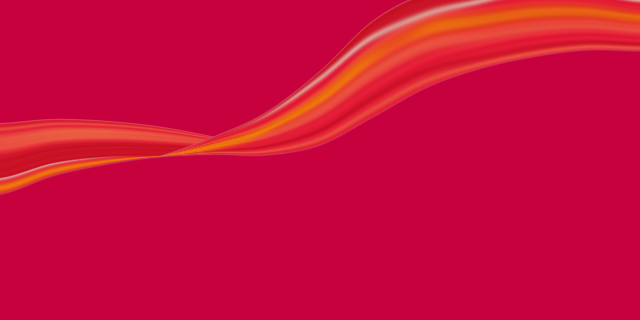
Give the GLSL for this background, as a Shadertoy shader.

```glsl
// A silky ribbon twists across a flat crimson field.
// Smooth curves through evenly spaced heights bound its two folds;
// soft bands placed across each fold give the satin strands.

const vec3 CRIMSON = vec3(0.78, 0.0, 0.245);
const vec3 RED = vec3(0.89, 0.10, 0.21);
const vec3 DARK = vec3(0.79, 0.07, 0.15);
const vec3 SALMON = vec3(0.92, 0.36, 0.26);
const vec3 ORANGE = vec3(0.93, 0.47, 0.04);
const vec3 PALE = vec3(0.86, 0.66, 0.61);

// Heights at steps of 1/6 along a canvas two units wide.
const float LOWER[13] = float[13](0.393, 0.451, 0.487, 0.510, 0.518, 0.516,
    0.547, 0.635, 0.727, 0.786, 0.823, 0.844, 0.841);
const float LEFT_TOP[13] = float[13](0.615, 0.628, 0.622, 0.604, 0.573, 0.535,
    0.50, 0.50, 0.50, 0.50, 0.50, 0.50, 0.50);
const float LEFT_FOLD[13] = float[13](0.443, 0.490, 0.510, 0.514, 0.518, 0.518,
    0.50, 0.50, 0.50, 0.50, 0.50, 0.50, 0.50);
const float RIGHT_TOP[13] = float[13](0.37, 0.43, 0.473, 0.513, 0.573, 0.651,
    0.779, 0.937, 1.021, 1.036, 1.052, 1.042, 1.013);

// Catmull-Rom curve through the heights.
float curve(float x, float h[13]) {
    float s = clamp(x * 6.0, 0.0, 11.999);
    int i = int(s);
    float f = s - float(i);
    float a = h[max(i - 1, 0)], b = h[i], c = h[i + 1], d = h[min(i + 2, 12)];
    return b + 0.5 * f * (c - a + f * (2.0 * a - 5.0 * b + 4.0 * c - d
        + f * (3.0 * (b - c) + d - a)));
}

// Soft bell of the given half width.
float band(float t, float center, float width) {
    float d = (t - center) / width;
    return exp(-d * d);
}

// One where y lies between the two heights.
float between(float y, float low, float high, float soft) {
    return smoothstep(-soft, soft, y - low) * smoothstep(-soft, soft, high - y);
}

// Fine strands running along the cloth.
float strands(float t, float x) {
    return 0.6 * sin(t * 43.0 + 2.0 * x) + 0.4 * sin(t * 71.0 - 3.0 * x);
}

// Upper left fold: t runs from its top to the crease.
vec3 leftColor(float t, float x) {
    vec3 c = mix(RED, DARK, smoothstep(0.48, 0.68, t));
    c = mix(c, DARK, 0.6 * band(t, 0.04, 0.04));
    c = mix(c, SALMON, 0.7 * band(t, 0.11, 0.04));
    float glow = smoothstep(0.15, 0.27, t) * (1.0 - smoothstep(0.42, 0.62, t));
    c = mix(c, SALMON, glow * (0.7 + 0.3 * band(x, 0.25, 0.25)));
    return c + 0.012 * strands(t, x);
}

// Underside strip: t runs from the crease to the lower edge.
vec3 stripColor(float t, float x) {
    vec3 c = mix(RED, ORANGE, band(t, 0.62, 0.27));
    float fade = 1.0 - smoothstep(0.15, 0.48, x);
    return mix(c, PALE, fade * band(t, 0.0, 0.16));
}

// Broad right fold: t runs from its top to the lower edge.
vec3 rightColor(float t, float x) {
    float start = 1.0 - smoothstep(0.5, 0.9, x);
    float far = smoothstep(1.2, 1.6, x);
    float shine = 0.08 + 0.14 * band(x, 1.32, 0.24);
    vec3 c = mix(DARK, RED, smoothstep(shine - 0.05, shine + 0.05, t));
    c = mix(c, SALMON, 0.8 * band(t, 0.54 + 0.07 * far, 0.085));
    c = mix(c, SALMON, 0.5 * band(t, 0.29, 0.04) * (1.0 - far));
    c = mix(c, DARK, 0.85 * band(t, 0.80 + 0.08 * far, 0.045));
    c = mix(c, SALMON, 0.8 * band(t, 0.92 + 0.03 * far, 0.035));
    float heart = 0.38 + 0.3 * start + 0.02 * far;
    float width = 0.085 + 0.2 * start + 0.025 * far;
    float strength = 1.0 - 0.4 * band(x, 1.24, 0.09);
    c = mix(c, mix(ORANGE, vec3(0.90, 0.38, 0.07), far),
        strength * band(t, heart, width));
    float glint = smoothstep(0.65, 0.95, x);
    c = mix(c, PALE, 0.9 * glint * band(t, shine, 0.042));
    return c + 0.018 * strands(t, x);
}

void mainImage(out vec4 fragColor, in vec2 fragCoord) {
    vec2 p = fragCoord / iResolution.xy * vec2(2.0, 1.0);
    float soft = 1.0 / iResolution.y;
    float low = curve(p.x, LOWER);
    float leftTop = curve(p.x, LEFT_TOP);
    float fold = curve(p.x, LEFT_FOLD);
    float rightTop = curve(p.x, RIGHT_TOP);

    // Left folds, joined along the crease.
    float leftT = (leftTop - p.y) / max(leftTop - fold, 0.004);
    float stripT = (fold - p.y) / max(fold - low, 0.004);
    vec3 left = mix(stripColor(stripT, p.x), leftColor(leftT, p.x),
        smoothstep(-soft, soft, p.y - fold));
    left = mix(left, PALE, 0.45 * band(p.y, leftTop, 0.003));
    vec3 color = mix(CRIMSON, left, between(p.y, low, leftTop, soft));

    // Right fold crosses in front.
    float rightT = (rightTop - p.y) / max(rightTop - low, 0.004);
    vec3 right = rightColor(rightT, p.x);
    right = mix(right, PALE, 0.4 * band(p.y, rightTop, 0.004));
    color = mix(color, right, between(p.y, low, rightTop, soft));

    // Thin rosy rim below.
    color = mix(color, vec3(0.80, 0.32, 0.38), 0.5 * band(p.y, low, 0.003));
    fragColor = vec4(clamp(color, 0.0, 1.0), 1.0);
}
```
